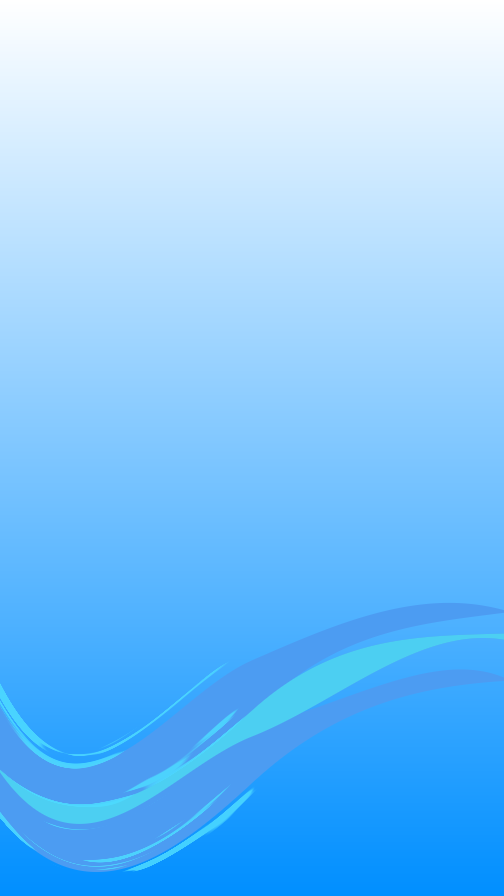
This background is drawn by a Shadertoy shader. Its source:

```glsl
// A white-to-azure sky gradient with a sweeping brush wave at the bottom.
// The wave's edges are paired cubic curves over x; dry-brush streaks are
// stretched value noise that follows those edges.

float hash(vec2 p)
{
    vec3 q = fract(vec3(p.xyx) * 0.1031);
    q += dot(q, q.yzx + 33.33);
    return fract((q.x + q.y) * q.z);
}

float noise(vec2 p)
{
    vec2 i = floor(p), f = fract(p);
    f = f * f * (3.0 - 2.0 * f);
    return mix(mix(hash(i), hash(i + vec2(1, 0)), f.x),
               mix(hash(i + vec2(0, 1)), hash(i + vec2(1, 1)), f.x), f.y);
}

float bezier(vec4 c, float t)
{
    float s = 1.0 - t;
    return dot(c, vec4(s * s * s, 3.0 * s * s * t, 3.0 * s * t * t, t * t * t));
}

// Height of an edge: two cubics joined smoothly at mid-canvas
float edgeHeight(float x, vec4 left, vec2 right)
{
    if (x < 0.5) return bezier(left, x * 2.0);
    return bezier(vec4(left.w, 2.0 * left.w - left.z, right), x * 2.0 - 1.0);
}

// Approximate signed distance above an edge, in canvas heights
float above(vec2 uv, vec4 left, vec2 right)
{
    float y = edgeHeight(uv.x, left, right);
    float slope = (edgeHeight(uv.x + 0.002, left, right) - y) / 0.002;
    slope *= iResolution.y / iResolution.x;
    return (uv.y - y) / sqrt(1.0 + slope * slope);
}

float cover(float d)
{
    return clamp(d * iResolution.y + 0.5, 0.0, 1.0);
}

// Broken streaks around distance "center", fading at both ends of the span
float bristles(float d, float x, vec2 span, float center, float width, float seed)
{
    float density = max(1.0 - abs(d - center) / width, 0.0);
    density *= smoothstep(span.x, span.x + 0.08, x)
             * (1.0 - smoothstep(span.y - 0.15, span.y, x));
    float n = noise(vec2(x * 9.0, d * 330.0) + seed);
    return smoothstep(0.0, 0.15, n - 1.0 + 0.65 * density);
}

void mainImage(out vec4 fragColor, in vec2 fragCoord)
{
    vec2 uv = fragCoord / iResolution.xy;
    float x = uv.x;

    // Distances to the four edges of the wave, top to bottom
    float crest = above(uv, vec4(0.212, 0.054, 0.222, 0.263), vec2(0.345, 0.319));
    float ribbonTop = above(uv, vec4(0.141, 0.055, 0.122, 0.207), vec2(0.290, 0.293));
    float ribbonBase = above(uv, vec4(0.138, 0.004, 0.141, 0.178), vec2(0.302, 0.286));
    float keel = above(uv, vec4(0.089, -0.027, 0.039, 0.126), vec2(0.234, 0.240));

    // Sky
    vec3 color = mix(vec3(0.0, 0.56, 1.0), vec3(1.0), uv.y);

    // Blue body, split on the right by two widening gaps
    float upperGap = cover(min(ribbonTop, 0.055 * (x - 0.58) - ribbonTop));
    float lowerGap = cover(min(-ribbonBase, 0.104 * (x - 0.6) + ribbonBase));
    float body = cover(min(-crest, keel)) * (1.0 - upperGap) * (1.0 - lowerGap);
    color = mix(color, vec3(0.30, 0.61, 0.95), body);

    // Cyan ribbon
    color = mix(color, vec3(0.30, 0.81, 0.95), cover(min(-ribbonTop, ribbonBase)));

    // Dry-brush streaks along the left half
    float streaks = bristles(crest, x, vec2(-0.1, 0.32), 0.0, 0.005, 3.0);
    streaks = max(streaks, bristles(crest, x, vec2(0.08, 0.56), 0.011, 0.007, 17.0));
    streaks = max(streaks, bristles(crest, x, vec2(-0.1, 0.17), 0.009, 0.011, 29.0));
    streaks = max(streaks, bristles(ribbonTop, x, vec2(0.22, 0.58), 0.006, 0.012, 41.0));
    streaks = max(streaks, bristles(ribbonTop, x, vec2(-0.1, 0.35), 0.0, 0.006, 53.0));
    streaks = max(streaks, bristles(ribbonBase, x, vec2(-0.06, 0.36), -0.010, 0.006, 67.0));
    streaks = max(streaks, bristles(keel, x, vec2(-0.1, 0.46), 0.001, 0.007, 79.0));
    streaks = max(streaks, bristles(keel, x, vec2(0.22, 0.60), -0.006, 0.009, 97.0));
    streaks = max(streaks, bristles(keel, x, vec2(0.0, 0.54), 0.012, 0.008, 113.0));
    color = mix(color, vec3(0.30, 0.86, 1.0), 0.85 * streaks);

    fragColor = vec4(color, 1.0);
}
```
